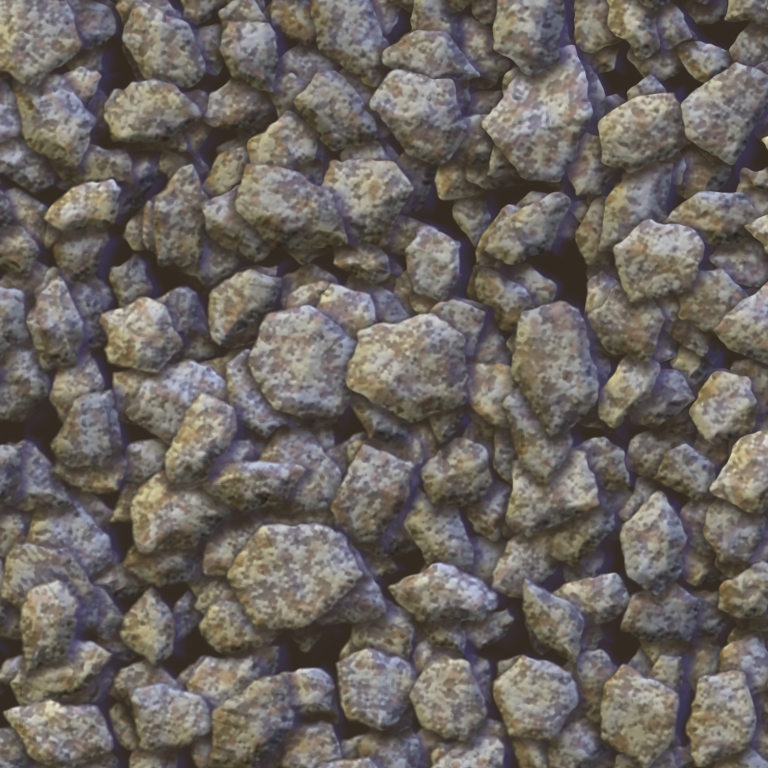
Give the GLSL for this texture, as a WebGL 1 fragment shader.

```glsl
precision highp float;
// Heap of angular, mottled gravel with dark gaps and soft daylight from above.
uniform vec2 u_resolution;

#define BASE_CELL 0.074
#define CELL_GROWTH 1.29
#define JITTER 0.5
#define CORNER_SHARPNESS 24.0
#define ROUGHNESS 0.007
#define SHADOW_WIDTH 0.018
#define SHADOW_DEPTH 0.80
#define BUMP 0.62
#define TINT vec3(-0.045, -0.012, 0.125)
#define LIGHT vec3(-0.20, 0.62, 0.76)

const int FACETS = 6;
const mat2 TWIST = mat2(0.8, 0.6, -0.6, 0.8);
const vec3 PALE = vec3(0.67, 0.665, 0.64);
const vec3 GREY = vec3(0.50, 0.465, 0.455);
const vec3 RUST = vec3(0.55, 0.45, 0.40);
const vec3 GAP_BROWN = vec3(0.20, 0.165, 0.13);
const vec3 GAP_BLUE = vec3(0.24, 0.215, 0.36);

float hash(vec2 p) {
  return fract(sin(dot(p, vec2(127.1, 311.7))) * 43758.5);
}

float noise(vec2 p) {
  vec2 i = floor(p), f = fract(p);
  f = f * f * (3.0 - 2.0 * f);
  return mix(mix(hash(i), hash(i + vec2(1.0, 0.0)), f.x),
             mix(hash(i + vec2(0.0, 1.0)), hash(i + vec2(1.0, 1.0)), f.x), f.y);
}

float grain(vec2 p) {
  vec2 q = TWIST * p, r = TWIST * q;
  return 0.36 * noise(p * 55.0) + 0.36 * noise(q * 115.0 + 7.0) + 0.28 * noise(r * 220.0 + 3.0);
}

mat2 rotation(float a) {
  return mat2(cos(a), sin(a), -sin(a), cos(a));
}

// Rounded irregular polygon: outward slope in xy, signed distance in z (unit radius).
vec3 stoneShape(vec2 p, vec2 seed) {
  mat2 turn = rotation(6.2832 * hash(seed + 1.3));
  vec2 stretch = vec2(1.17, mix(0.62, 1.02, hash(seed + 2.7)));
  vec2 q = (p * turn) / stretch;
  float total = 0.0;
  vec2 slope = vec2(0.0);
  for (int i = 0; i < FACETS; i++) {
    float k = float(i);
    float a = 6.2832 * (k + 0.65 * hash(seed + k * 3.1)) / float(FACETS);
    vec2 facing = vec2(cos(a), sin(a));
    float reach = 0.70 + 0.32 * hash(seed + k * 5.7 + 0.4);
    float weight = exp(CORNER_SHARPNESS * (dot(q, facing) - reach));
    total += weight;
    slope += weight * facing;
  }
  slope /= total * stretch;
  float d = log(total) / CORNER_SHARPNESS / max(length(slope), 0.6);
  return vec3(turn * slope, d);
}

// Mottled mineral surface, lit by facet, ridge and bump.
vec3 stoneColor(vec2 uv, vec2 p, vec3 shape, vec2 seed) {
  mat2 turn = rotation(6.2832 * hash(seed + 10.4));
  vec2 q = turn * uv + 9.0 * vec2(hash(seed + 4.1), hash(seed + 6.3));
  float g = grain(q);
  vec3 tone = mix(GREY, PALE, smoothstep(0.32, 0.60, g));
  tone = mix(tone, RUST, 0.55 * smoothstep(0.55, 0.85, noise(q * 65.0 + 20.0)));
  tone *= 1.0 - 0.20 * smoothstep(0.68, 0.92, noise(TWIST * q * 120.0 + 40.0));

  float bevel = mix(0.10, 0.42, hash(seed + 8.2));
  float tilt = 1.0 - smoothstep(bevel - 0.10, bevel + 0.10, -shape.z);
  float ridgeAngle = 6.2832 * hash(seed + 9.6);
  vec2 ridge = vec2(cos(ridgeAngle), sin(ridgeAngle));
  float side = smoothstep(-0.09, 0.09, dot(p, ridge) + 0.5 * hash(seed + 3.9) - 0.25);
  vec2 lean = shape.xy * tilt * 0.70 + ridge * (side - 0.5) * 0.6;
  float bump = g - grain(q + 0.004 * (turn * normalize(LIGHT.xy)));
  float lit = max(dot(normalize(vec3(lean, 1.0)), normalize(LIGHT)), 0.0) + BUMP * bump;

  // Worn edges facing the sky catch extra light.
  float rim = smoothstep(-0.16, -0.02, shape.z) * max(dot(shape.xy, vec2(0.3, 0.9)), 0.0);

  // Cool light from the upper right, warm bounce on the opposite side.
  float cool = 0.9 * dot(lean, vec2(0.8, 0.45)) + 0.5 * (hash(seed + 7.7) - 0.5)
             + 1.1 * (noise(q * 32.0 + 70.0) - 0.5);
  tone += TINT * clamp(cool - 0.06, -0.9, 0.9);
  return tone * (0.42 + 0.70 * lit + 0.08 * rim) * mix(0.88, 1.08, hash(seed + 5.5));
}

void main() {
  vec2 uv = gl_FragCoord.xy / u_resolution.y;
  // Focus fades towards the lower left.
  float soft = mix(0.0014, 0.0032, 1.0 - smoothstep(0.1, 0.9, 0.5 * (uv.x + uv.y)));
  vec2 w = TWIST * uv;
  vec2 rough = ROUGHNESS * (vec2(noise(w * 45.0), noise(w * 45.0 + 31.0)) - 0.5)
             + 0.5 * ROUGHNESS * (vec2(noise(uv * 110.0), noise(uv * 110.0 + 57.0)) - 0.5);
  vec3 color = GAP_BROWN;

  // Small deep stones first, larger and sparser ones on top.
  for (int layer = 0; layer < 4; layer++) {
    float level = float(layer);
    float cell = BASE_CELL * pow(CELL_GROWTH, level);
    vec2 home = floor(uv / cell + level * 0.37);
    for (int j = -1; j <= 1; j++) {
      for (int i = -1; i <= 1; i++) {
        vec2 id = home + vec2(float(i), float(j));
        vec2 seed = id + level * 41.0;
        if (hash(seed + 0.6) > 1.0 - 0.06 * level * level) continue;
        vec2 shift = JITTER * (vec2(hash(seed + 11.1), hash(seed + 12.9)) - 0.5);
        vec2 center = (id + 0.5 + shift - level * 0.37) * cell;
        float radius = cell * (0.54 - 0.04 * level) * mix(0.78, 1.2, hash(seed + 14.2));
        vec2 p = (uv + rough - center) / radius;
        if (dot(p, p) > 4.5) continue;

        vec3 shape = stoneShape(p, seed);
        float d = shape.z * radius;
        float shadowDistance = d - 0.006 * dot(shape.xy, vec2(0.35, -0.9));
        vec3 gap = mix(GAP_BROWN, GAP_BLUE, smoothstep(0.0, 1.0, dot(shape.xy, vec2(0.85, 0.4))));
        color = mix(color, gap, SHADOW_DEPTH * (1.0 - smoothstep(-0.004, SHADOW_WIDTH, shadowDistance)));
        if (d < soft) {
          vec3 stone = stoneColor(uv, p, shape, seed) * (0.90 + 0.035 * level);
          color = mix(color, stone, 1.0 - smoothstep(-soft, soft, d));
        }
      }
    }
  }
  gl_FragColor = vec4(clamp(color, 0.0, 1.0), 1.0);
}
```
